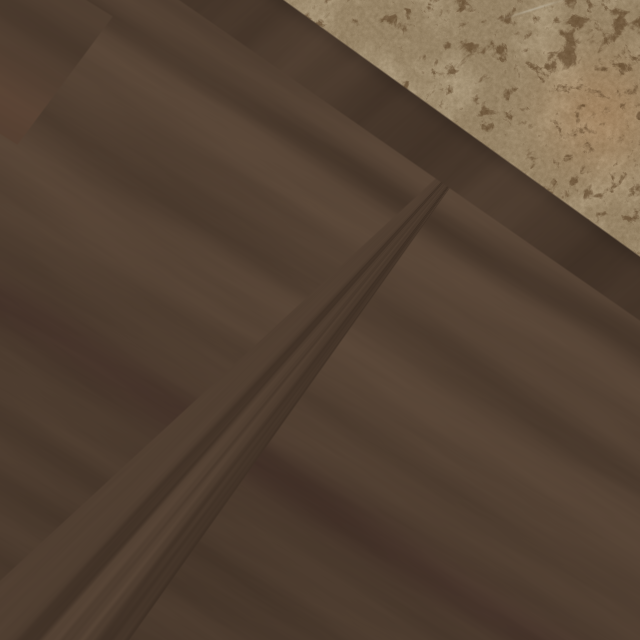
Give the GLSL for this texture, as a WebGL 2 fragment shader.

```glsl
#version 300 es
precision highp float;
// Dark walnut panels split by a tapering beam, with a speckled granite corner.
uniform vec2 u_resolution;
out vec4 fragColor;

#define EDGE_SOFTNESS 0.0018
#define GRAIN_ANGLE 0.555
#define GRAIN_AMOUNT 0.30
#define FINE_GRAIN 0.13
#define SPECKLE_SCALE 42.0
#define WOOD_DARK vec3(0.245, 0.188, 0.145)
#define WOOD_LIGHT vec3(0.375, 0.298, 0.236)
#define GRANITE_BASE vec3(0.585, 0.510, 0.395)
#define GRANITE_PALE vec3(0.660, 0.590, 0.475)
#define GRANITE_BROWN vec3(0.390, 0.295, 0.190)

vec2 hashGradient(vec2 cell) {
    vec3 q = fract(cell.xyx * vec3(0.1031, 0.1030, 0.0973));
    q += dot(q, q.yzx + 33.33);
    return fract((q.xx + q.yz) * q.zy) * 2.0 - 1.0;
}

float gradientNoise(vec2 p) {
    vec2 i = floor(p), f = fract(p);
    vec2 w = f * f * f * (f * (f * 6.0 - 15.0) + 10.0);
    vec2 e = vec2(1.0, 0.0);
    float low = mix(dot(hashGradient(i), f),
                    dot(hashGradient(i + e), f - e), w.x);
    float high = mix(dot(hashGradient(i + e.yx), f - e.yx),
                     dot(hashGradient(i + 1.0), f - 1.0), w.x);
    return mix(low, high, w.y);
}

float fbm(vec2 p) {
    float sum = 0.0, amp = 0.6;
    for (int i = 0; i < 4; i++) {
        sum += amp * gradientNoise(p);
        p = mat2(1.6, 1.2, -1.2, 1.6) * p + 7.3;
        amp *= 0.55;
    }
    return sum;
}

float band(float x, float center, float width) {
    float d = (x - center) / width;
    return exp(-d * d);
}

// Signed distance to the line a-b, positive on its left side.
float lineSide(vec2 p, vec2 a, vec2 b) {
    vec2 d = normalize(b - a);
    return d.x * (p.y - a.y) - d.y * (p.x - a.x);
}

float cover(float d) {
    return smoothstep(-EDGE_SOFTNESS, EDGE_SOFTNESS, d);
}

vec3 wood(float tone) {
    return mix(WOOD_DARK, WOOD_LIGHT, clamp(tone, -0.05, 1.1));
}

float streaks(vec2 g) {
    return GRAIN_AMOUNT * gradientNoise(g * vec2(2.2, 22.0))
         + FINE_GRAIN * fbm(g * vec2(7.0, 85.0));
}

// Wide panels: broad bands across the grain plus fine streaks.
vec3 panels(vec2 p) {
    float c = cos(GRAIN_ANGLE), s = sin(GRAIN_ANGLE);
    vec2 g = vec2(dot(p, vec2(c, -s)), dot(p, vec2(s, c)));
    float v = g.y + 0.018 * gradientNoise(g * vec2(3.0, 5.0));
    float tone = mix(0.30, 0.62, smoothstep(0.25, 0.70, v));
    tone += 0.24 * band(v, 0.855, 0.035) - 0.34 * band(v, 0.908, 0.022);
    tone += 0.10 * band(v, 0.955, 0.025) - 0.24 * band(v, 0.735, 0.030);
    tone += 0.20 * band(v, 0.665, 0.030) - 0.30 * band(v, 0.440, 0.032);
    tone += 0.16 * band(v, 0.330, 0.030) + 0.16 * band(v, 0.150, 0.040);
    vec3 color = wood(tone + streaks(g));
    color += vec3(0.008, -0.003, 0.006) * band(v, 0.445, 0.035);

    // Butt-jointed plank at the upper left.
    float plank = cover(lineSide(p, vec2(0.026, 0.772), vec2(0.176, 0.974)));
    plank *= cover(g.y - 0.672) * cover(0.921 - g.y);
    float plankTone = 0.58 - 0.25 * band(g.y, 0.85, 0.03) + 0.12 * band(g.y, 0.71, 0.05);
    vec3 plankColor = wood(plankTone + 0.6 * streaks(g + 3.7));
    plankColor += vec3(0.018, 0.0, -0.003) * band(g.y, 0.70, 0.08);
    return mix(color, plankColor, plank);
}

// Beam: t runs from its left edge to its right edge, so the grain fans out.
vec3 beam(vec2 p) {
    float left = (p.y - 0.0925) / 0.923;
    float right = 0.202 + p.y / 1.411;
    float t = (p.x - left) / max(right - left, 0.01);
    float nearEnd = 1.0 - smoothstep(0.0, 0.72, p.y);
    float tone = mix(0.56, 0.28, smoothstep(0.32, 0.48, t));
    tone += (0.15 + 0.35 * nearEnd) * (band(t, 0.61, 0.05) + 0.8 * band(t, 0.75, 0.05));
    tone -= 0.22 * band(t, 0.47, 0.05) + 0.20 * band(t, 0.90, 0.05);
    tone += smoothstep(0.3, 0.5, t) * 0.35 * gradientNoise(vec2(p.y * 2.0, t * 24.0));
    tone += 0.14 * fbm(vec2(p.y * 5.0, t * 20.0));
    return wood(tone - 0.25 * smoothstep(0.96, 1.0, t));
}

// Border strip with its grain running across it.
vec3 strip(vec2 p) {
    vec2 g = vec2(dot(p, vec2(0.76, 0.65)), dot(p, vec2(0.65, -0.76)));
    float tone = 0.24 + 0.27 * band(g.y, -0.372, 0.07) + 0.32 * band(g.y, -0.01, 0.065);
    return wood(tone - 0.12 * band(g.y, 0.15, 0.08) + 0.8 * streaks(g + 1.9));
}

vec3 granite(vec2 p) {
    float cloud = fbm(p * 11.0), speck = fbm(p * SPECKLE_SCALE + cloud);
    vec3 color = mix(GRANITE_BASE, GRANITE_PALE, smoothstep(-0.15, 0.4, cloud + 0.4 * speck));
    color += vec3(0.045, 0.005, -0.015) * band(length(p - vec2(0.94, 0.82)), 0.0, 0.09);
    float busy = 0.14 * smoothstep(1.45, 1.95, p.x + p.y);
    float spots = smoothstep(0.12, 0.38, speck + 0.5 * fbm(p * 15.0 + 4.0) + busy);
    color = mix(color, GRANITE_BROWN, 0.75 * spots);
    color += 0.09 * fbm(p * 130.0);
    // Pale vein near the top edge.
    float vein = band(lineSide(p, vec2(0.79, 0.972), vec2(0.88, 1.0)), 0.0, 0.002);
    return mix(color, vec3(0.72, 0.68, 0.60), 0.7 * vein * band(p.x, 0.835, 0.035));
}

void main() {
    vec2 p = gl_FragCoord.xy / u_resolution;
    float beamLeft = -lineSide(p, vec2(0.0, 0.0925), vec2(0.684, 0.724));
    float beamRight = lineSide(p, vec2(0.202, 0.0), vec2(0.70, 0.703));
    float stripEdge = lineSide(p, vec2(0.28, 1.0), vec2(1.0, 0.499));
    float graniteEdge = lineSide(p, vec2(0.443, 1.0), vec2(1.0, 0.599));

    vec3 color = panels(p);
    color = mix(color, beam(p), cover(beamLeft) * cover(beamRight));
    color = mix(color, strip(p), cover(stripEdge));
    color *= 1.0 - 0.12 * band(graniteEdge, 0.0, 0.015);
    color = mix(color, granite(p), cover(graniteEdge));
    fragColor = vec4(color, 1.0);
}
```
